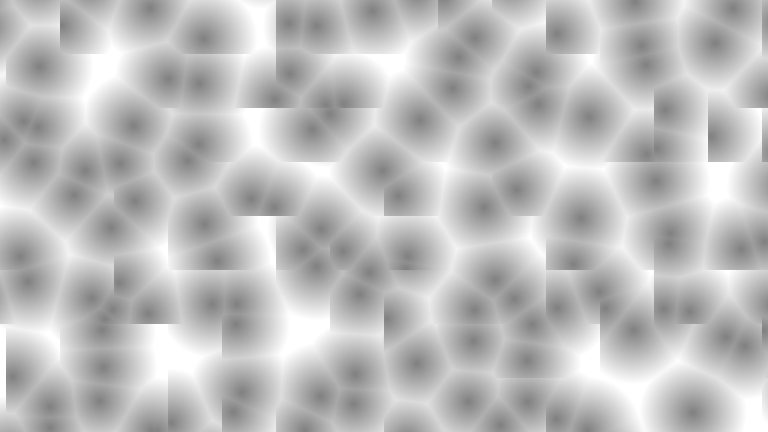
A Shadertoy shader for this texture:

```glsl
// Grey cellular noise: a dark cone around one scattered point per grid cell.
// Points stray up to a whole cell either way, so they cluster, leave white
// gaps, and some cones are cut off where the 3 x 3 search loses them.

#define CELLS_PER_HEIGHT 8.0
#define STRAY 1.0
#define CORE_GREY 0.5
#define GREY_PER_CELL 0.5
#define SEED vec2(37.0, 91.0)
#define AA 2

// Random signed displacement of a cell's point from its lower left corner
vec2 strayOffset(vec2 cell)
{
    vec3 h = fract((cell + SEED).xyx * vec3(0.1031, 0.1030, 0.0973));
    h += dot(h, h.yzx + 33.33);
    return STRAY * (2.0 * fract((h.xx + h.yz) * h.zy) - 1.0);
}

// Distance to the nearest point owned by the 3 x 3 block of searched cells
float truncatedCellular(vec2 p)
{
    vec2 cell = floor(p);
    vec2 local = p - cell;
    float nearest = 8.0;
    for (int y = -1; y <= 1; y++)
    for (int x = -1; x <= 1; x++)
    {
        vec2 neighbour = vec2(x, y);
        vec2 toPoint = neighbour + strayOffset(cell + neighbour) - local;
        nearest = min(nearest, dot(toPoint, toPoint));
    }
    return sqrt(nearest);
}

void mainImage(out vec4 fragColor, in vec2 fragCoord)
{
    // Average subpixel samples to smooth the cut borders
    float grey = 0.0;
    for (int j = 0; j < AA; j++)
    for (int i = 0; i < AA; i++)
    {
        vec2 subpixel = (vec2(i, j) + 0.5) / float(AA) - 0.5;
        vec2 centred = fragCoord + subpixel - 0.5 * iResolution.xy;
        float dist = truncatedCellular(centred / iResolution.y * CELLS_PER_HEIGHT);
        grey += min(CORE_GREY + GREY_PER_CELL * dist, 1.0);
    }
    fragColor = vec4(vec3(grey / float(AA * AA)), 1.0);
}
```
